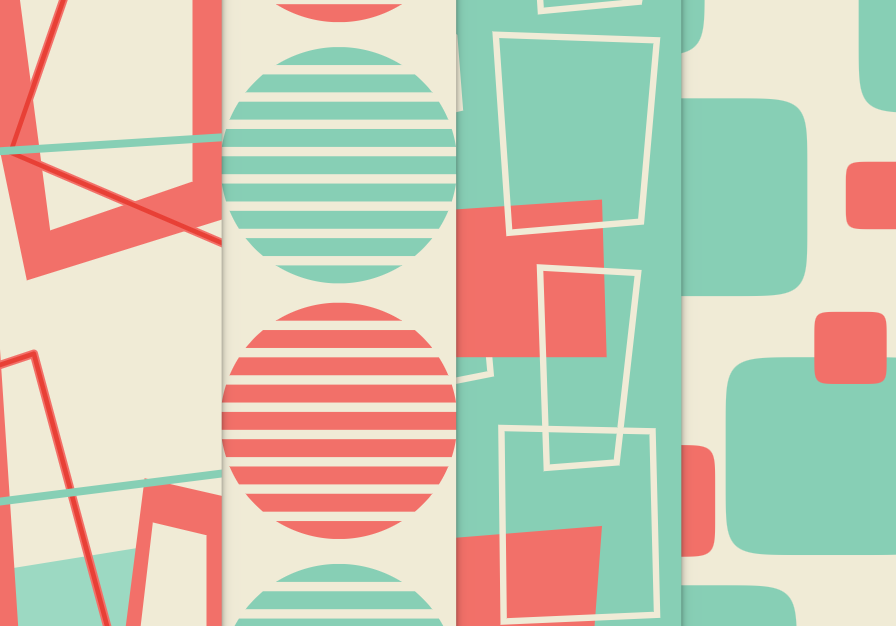
A Shadertoy shader for this pattern:

```glsl
const vec2 CANVAS = vec2(7.68, 5.38);
const vec3 CREAM = vec3(0.94, 0.92, 0.84);
const vec3 TEAL = vec3(0.53, 0.81, 0.71);
const vec3 PALE_TEAL = vec3(0.61, 0.85, 0.76);
const vec3 CORAL = vec3(0.95, 0.44, 0.41);
const vec3 SCARLET = vec3(0.91, 0.25, 0.21);

vec3 paint(vec3 base, vec3 ink, float dist, float px) {
    return mix(base, ink, clamp(0.5 - dist / px, 0.0, 1.0));
}

// Distance functions
float halfPlane(vec2 p, vec2 a, vec2 b) {
    vec2 along = normalize(b - a);
    return dot(p - a, vec2(along.y, -along.x));
}

float quad(vec2 p, vec2 a, vec2 b, vec2 c, vec2 d) {
    return max(max(halfPlane(p, a, b), halfPlane(p, b, c)),
               max(halfPlane(p, c, d), halfPlane(p, d, a)));
}

float outline(float dist, float width) {
    return max(dist, -dist - width);
}

float segment(vec2 p, vec2 a, vec2 b) {
    vec2 ab = b - a;
    return length(p - a - ab * clamp(dot(p - a, ab) / dot(ab, ab), 0.0, 1.0));
}

float cushion(vec2 p, vec2 center, vec2 halfSize) {
    vec2 q = pow(abs(p - center) / halfSize, vec2(7.0));
    return (pow(q.x + q.y, 1.0 / 7.0) - 1.0) * min(halfSize.x, halfSize.y);
}

// A disc cut into horizontal bars, repeated down the panel
float barredDisc(vec2 p, vec2 center, float spacing) {
    vec2 q = p - center;
    q.y = mod(q.y + 0.5 * spacing, spacing) - 0.5 * spacing;
    float pitch = 0.2345;
    float bar = abs(mod(q.y + 0.5 * pitch, pitch) - 0.5 * pitch) - 0.077;
    return max(length(q) - 1.016, bar);
}

// Panels
vec3 anglesPanel(vec2 p, float px) {
    vec3 col = CREAM;
    float outer = quad(p, vec2(-0.31, -0.2), vec2(2.5, -0.2), vec2(2.5, 1.70), vec2(0.23, 2.41));
    float inner = quad(p, vec2(0.145, -0.2), vec2(1.65, -0.2), vec2(1.65, 1.56), vec2(0.43, 1.98));
    col = paint(col, CORAL, max(outer, -inner), px);

    col = paint(col, PALE_TEAL, quad(p, vec2(0.0, 4.90), vec2(1.3, 4.69), vec2(1.3, 5.6), vec2(0.0, 5.6)), px);
    col = paint(col, CORAL, quad(p, vec2(-0.5, 3.0), vec2(0.0, 3.0), vec2(0.17, 5.6), vec2(-0.5, 5.6)), px);
    outer = quad(p, vec2(1.24, 4.11), vec2(2.2, 4.33), vec2(2.2, 5.6), vec2(1.05, 5.6));
    inner = quad(p, vec2(1.31, 4.49), vec2(1.77, 4.60), vec2(1.77, 5.6), vec2(1.18, 5.6));
    col = paint(col, CORAL, outer, px);
    col = paint(col, CREAM, inner, px);

    float rods = min(segment(p, vec2(0.56, -0.05), vec2(0.09, 1.31)),
                     segment(p, vec2(0.09, 1.31), vec2(2.0, 2.13)));
    rods = min(rods, segment(p, vec2(-0.1, 3.17), vec2(0.29, 3.04)));
    rods = min(rods, segment(p, vec2(0.29, 3.04), vec2(0.95, 5.5)));
    col = paint(col, CORAL, rods - 0.036, px);
    col = paint(col, SCARLET, rods - 0.02, px);

    float wires = min(segment(p, vec2(-0.1, 1.306), vec2(2.0, 1.174)),
                      segment(p, vec2(-0.1, 4.323), vec2(2.0, 4.057)));
    return paint(col, TEAL, wires - 0.034, px);
}

vec3 discsPanel(vec2 p, float px) {
    vec3 col = paint(CREAM, TEAL, barredDisc(p, vec2(2.905, 1.42), 4.442), px);
    return paint(col, CORAL, barredDisc(p, vec2(2.905, 3.617), 4.442), px);
}

vec3 framesPanel(vec2 p, float px) {
    vec3 col = TEAL;
    float behind = quad(p, vec2(3.0, 2.5), vec2(4.17, 2.5), vec2(4.235, 3.235), vec2(3.0, 3.48));
    col = paint(col, CREAM, outline(behind, 0.055), px);
    col = paint(col, CREAM, quad(p, vec2(3.8, 0.2), vec2(3.92, 0.3), vec2(3.97, 0.95), vec2(3.8, 0.99)), px);
    col = paint(col, CORAL, quad(p, vec2(3.8, 1.807), vec2(5.16, 1.715), vec2(5.20, 3.07), vec2(3.8, 3.07)), px);
    col = paint(col, CORAL, quad(p, vec2(3.8, 4.63), vec2(5.16, 4.52), vec2(5.08, 5.6), vec2(3.8, 5.6)), px);

    float top = quad(p, vec2(4.54, -1.0), vec2(5.7, -1.0), vec2(5.5, 0.04), vec2(4.61, 0.125));
    float upper = quad(p, vec2(4.22, 0.27), vec2(5.66, 0.32), vec2(5.52, 1.93), vec2(4.34, 2.03));
    float middle = quad(p, vec2(4.60, 2.27), vec2(5.50, 2.32), vec2(5.31, 4.00), vec2(4.66, 4.05));
    float lower = quad(p, vec2(4.27, 3.65), vec2(5.62, 3.68), vec2(5.66, 5.31), vec2(4.29, 5.37));
    float frames = min(min(outline(top, 0.055), outline(upper, 0.055)),
                       min(outline(middle, 0.055), outline(lower, 0.055)));
    return paint(col, CREAM, frames, px);
}

vec3 cushionsPanel(vec2 p, float px) {
    vec2 big = vec2(0.90, 0.85);
    float teal = min(cushion(p, vec2(6.02, 1.695), big), cushion(p, vec2(7.14, 3.92), big + vec2(0.02, 0.0)));
    teal = min(teal, min(cushion(p, vec2(5.14, -0.37), big), cushion(p, vec2(8.26, 0.12), big)));
    teal = min(teal, cushion(p, vec2(5.93, 5.88), big));
    float coral = min(cushion(p, vec2(7.58, 1.68), vec2(0.33, 0.29)), cushion(p, vec2(7.29, 2.99), vec2(0.31)));
    coral = min(coral, cushion(p, vec2(5.65, 4.305), vec2(0.48)));
    return paint(paint(CREAM, TEAL, teal, px), CORAL, coral, px);
}

// Cover everything right of an edge, with a soft shadow along it
vec3 layPanel(vec3 base, vec3 panel, float x, float edge, float px) {
    float shade = 0.28 * exp(-max(x - edge, 0.0) / 0.025);
    return paint(base, panel * (1.0 - shade), edge - x, px);
}

void mainImage(out vec4 fragColor, in vec2 fragCoord) {
    vec2 uv = fragCoord / iResolution.xy;
    vec2 p = vec2(uv.x, 1.0 - uv.y) * CANVAS;
    float px = CANVAS.x / iResolution.x;

    vec3 col = anglesPanel(p, px);
    col = layPanel(col, discsPanel(p, px), p.x, 1.90, px);
    col = layPanel(col, framesPanel(p, px), p.x, 3.91, px);
    col = layPanel(col, cushionsPanel(p, px), p.x, 5.84, px);
    fragColor = vec4(col, 1.0);
}
```
